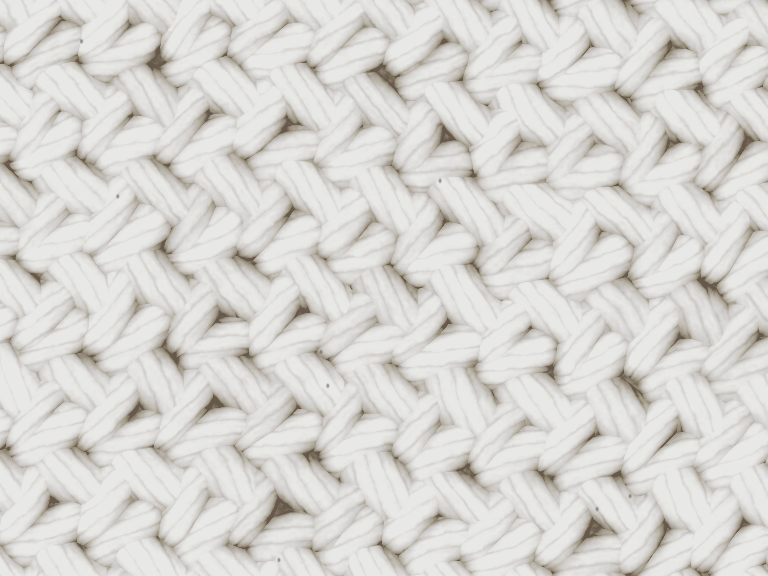
This texture is drawn by a Shadertoy shader. Its source:

```glsl
float hash(vec2 p) {
    p = fract(p * vec2(0.1031, 0.1137) + 0.37);
    p += dot(p, p.yx + 33.33);
    return fract((p.x + p.y) * p.x * 7.31);
}

// Layered sines for soft irregularity
float waves(vec2 p) {
    float sum = 0.0, gain = 0.5;
    for (int i = 0; i < 4; i++) {
        sum += gain * sin(p.x + 1.7 * sin(p.y)) * sin(p.y + 1.3 * sin(p.x));
        p = mat2(1.4, 1.2, -1.2, 1.4) * p + 2.1;
        gain *= 0.6;
    }
    return sum;
}

// Lays one rounded, twisted strand over the surface built so far
void addStrand(vec2 p, vec2 centre, float angle, float halfLength, float radius,
               vec2 seed, inout float top, inout float tone) {
    vec2 jitter = vec2(hash(seed), hash(seed + 17.3)) - 0.5;
    angle += 0.3 * (hash(seed + 41.7) - 0.5);
    radius *= 0.92 + 0.18 * hash(seed + 73.1);
    vec2 along = vec2(cos(angle), sin(angle));
    vec2 across = vec2(-along.y, along.x);
    vec2 d = p - centre - 0.13 * jitter;
    float u = dot(d, along);
    float v = dot(d, across) + 0.4 * jitter.x * u * u;

    float overrun = max(abs(u) - halfLength, 0.0);
    float edge = length(vec2(overrun, v)) / radius;
    float height = 1.0 - edge * edge - 0.6 * u * u + 0.16 * jitter.y;

    // Ply grooves and finer fibres follow the twist
    float wobble = waves(d * 5.0 + seed);
    float ply = 1.0 - abs(sin(v * 15.0 + u * 6.0 + wobble * 0.5 + jitter.y * 6.0));
    float groove = ply * ply;
    float fibre = sin(v * 70.0 + u * 24.0 + 4.0 * wobble) * (0.5 + 0.5 * sin(u * 19.0 - v * 9.0));
    height -= 0.07 * groove;

    float light = dot(across, vec2(-0.5, 0.85)) * clamp(v / radius, -1.0, 1.0);
    float shade = smoothstep(-0.55, 1.0, height) + 0.13 * light;
    shade += 0.04 * fibre - 0.24 * groove + 0.08 * wobble + 0.12 * jitter.y;

    tone = mix(tone, shade, smoothstep(-0.07, 0.07, height - top));
    top = max(top, height);
}

// Sparse dark flecks caught in the wool
float flecks(vec2 p) {
    vec2 id = floor(p);
    vec2 d = fract(p) - 0.25 - 0.5 * vec2(hash(id + 5.0), hash(id + 9.0));
    return step(0.96, hash(id + 3.0)) * (1.0 - smoothstep(0.01, 0.045, length(d * vec2(1.0, 0.7))));
}

vec3 woolColour(float tone) {
    vec3 colour = mix(vec3(0.40, 0.35, 0.30), vec3(0.57, 0.53, 0.45), smoothstep(0.0, 0.14, tone));
    colour = mix(colour, vec3(0.65, 0.62, 0.57), smoothstep(0.10, 0.27, tone));
    colour = mix(colour, vec3(0.74, 0.72, 0.68), smoothstep(0.22, 0.46, tone));
    colour = mix(colour, vec3(0.81, 0.80, 0.79), smoothstep(0.40, 0.66, tone));
    return mix(colour, vec3(0.91, 0.91, 0.90), smoothstep(0.58, 1.02, tone));
}

void mainImage(out vec4 fragColor, in vec2 fragCoord) {
    // Ten stitches across, six rows down, with a gentle hand-made drift
    vec2 canvas = fragCoord / iResolution.xy * vec2(10.0, 7.5);
    vec2 p = canvas + vec2(0.0, 0.04 * canvas.x);
    p += 0.08 * sin(canvas.yx * vec2(1.1, 0.8) + vec2(0.6, 2.0));
    p += 0.025 * sin(canvas.yx * 3.1 + canvas * 1.3);

    vec2 pitch = vec2(1.0, 1.25);
    vec2 base = floor(p / pitch);
    float top = -0.4;
    float tone = 0.06;

    // Each stitch: one wide falling strand and a fork of two rising strands
    for (int j = -1; j <= 1; j++) {
        for (int i = -1; i <= 1; i++) {
            vec2 id = base + vec2(i, j);
            vec2 corner = id * pitch;
            addStrand(p, corner + vec2(0.02, 0.08), -0.62, 0.36, 0.33, id, top, tone);
            addStrand(p, corner + vec2(0.45, 0.97), 1.12, 0.34, 0.26, id + 101.0, top, tone);
            addStrand(p, corner + vec2(0.75, 0.59), 0.66, 0.34, 0.26, id + 211.0, top, tone);
        }
    }

    // Uneven light and fuzz
    tone += 0.05 * waves(canvas * 0.8) + 0.06 * waves(canvas * 23.0);
    vec3 colour = woolColour(tone);
    colour = mix(colour, vec3(0.42, 0.37, 0.32), 0.6 * flecks(canvas * 1.5));
    fragColor = vec4(colour, 1.0);
}
```
